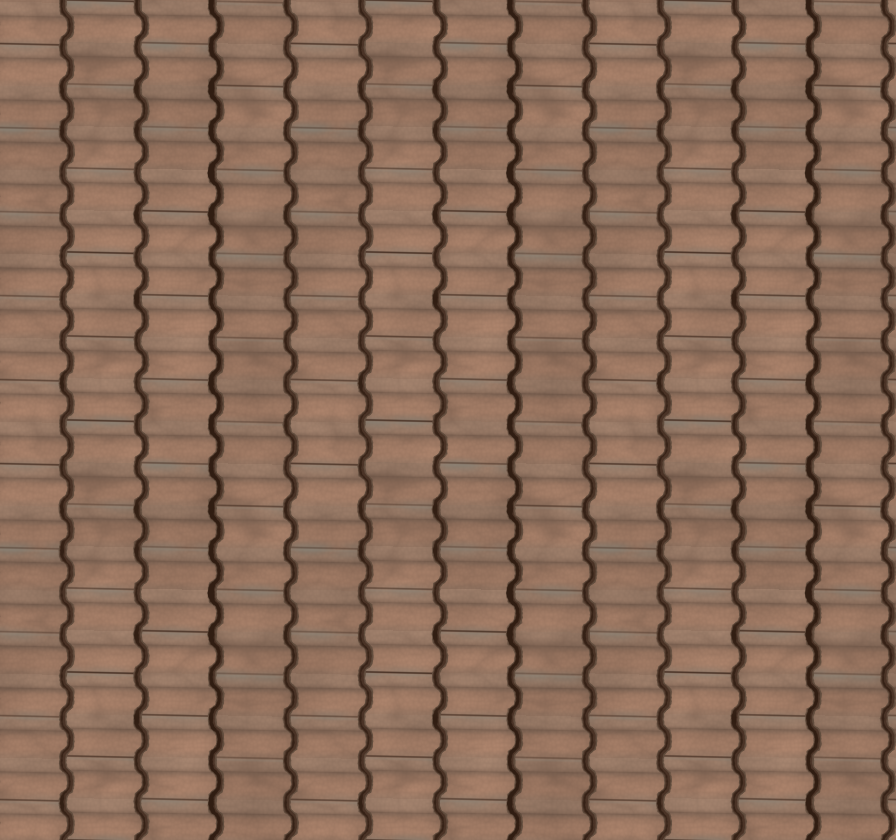
This texture is drawn by a WebGL 2 fragment shader. Its source:

```glsl
#version 300 es
precision highp float;
// Weathered clay roof: 12 tile columns, 10 staggered tiles high, two barrels each.
// A wavy shadow gap divides the columns; seams, stains and grain come from
// hashes, layered sines and cellular noise that wrap every 4 columns by 5 tiles.
uniform vec2 u_resolution;
out vec4 fragColor;

#define GRID vec2(12.0, 10.0)
#define WRAP vec2(4.0, 5.0)
#define GAP_X 0.895
#define GAP_HALF 0.050
#define WAVE_AMP 0.053
#define SEAM_Y 0.517
#define SEAM_HALF 0.008
#define CREASE 0.34
#define WEAR 1.0

const float TAU = 6.2832;
const vec3 CLAY = vec3(0.622, 0.474, 0.388);
const vec3 DUST = vec3(0.588, 0.470, 0.394);
const vec3 SHADE = vec3(0.45, 0.35, 0.29);
const vec3 LICHEN = vec3(0.51, 0.485, 0.44);
const vec3 RIM = vec3(0.38, 0.30, 0.24);
const vec3 GAP = vec3(0.29, 0.20, 0.15);
const vec3 CORE = vec3(0.19, 0.115, 0.07);

float hash(vec2 p) {
    return fract(sin(dot(p, vec2(127.1, 311.7))) * 4375.85);
}

// Distance to the nearest scattered point, wrapping at the given cell count
float cells(vec2 p, vec2 period) {
    vec2 base = floor(p);
    float nearest = 2.0;
    for (int j = -1; j <= 1; j++)
        for (int i = -1; i <= 1; i++) {
            vec2 cell = base + vec2(i, j);
            vec2 id = mod(cell, period);
            vec2 point = cell + vec2(hash(id), hash(id + 37.3));
            nearest = min(nearest, length(point - p));
        }
    return nearest;
}

// Slow wrapping drift of brightness from layered sines, about -1 to 1
float drift(vec2 p) {
    vec2 a = TAU * p / WRAP;
    float sum = sin(2.0 * a.x + a.y + 1.0) + sin(3.0 * a.x - 2.0 * a.y);
    sum += sin(a.x + 4.0 * a.y + 2.0) + sin(5.0 * a.x + 3.0 * a.y + 4.0);
    return sum * 0.35;
}

// Sideways swing of the gap: left in the valleys, right on the barrels
float wave(float y) {
    float c = cos(TAU * (2.0 * (y - SEAM_Y) - 0.08));
    return -WAVE_AMP * c * 1.2 / sqrt(0.44 + c * c);
}

// Clay shading across one barrel, r = 0 at the valley seam
vec3 barrel(float r) {
    vec3 color = mix(DUST, CLAY, smoothstep(CREASE, CREASE + 0.14, r));
    color = mix(color, DUST * 0.95, smoothstep(0.78, 1.0, r) * 0.7);
    float t = r - CREASE;
    float fall = t < 0.0 ? exp(t * 20.0) : exp(-t * 9.0);
    return mix(color, SHADE, 0.85 * fall);
}

void main() {
    vec2 uv = gl_FragCoord.xy / u_resolution;
    vec2 p = vec2(uv.x, 1.0 - uv.y) * GRID;
    vec2 px = GRID / u_resolution;

    // Column, tile and seam coordinates
    float across = p.x - GAP_X - wave(p.y);
    float column = mod(floor(across), WRAP.x);
    float x = fract(across);
    float stagger = 0.5 * (1.0 - mod(column, 2.0));
    float down = p.y - SEAM_Y + stagger + 0.5;
    down += (hash(vec2(column, 8.0)) - 0.5) * 0.02 - 0.02 * (x - 0.5);
    vec2 tile = vec2(column, mod(floor(down), WRAP.y));
    float seamY = fract(down) - 0.5;
    float tone = hash(tile + 3.7);
    float age = hash(tile + 11.3);

    // Wrapping noise: broad stains, streaks along the barrels, fine grain
    float stain = cells(p * vec2(1.5, 3.0), WRAP * vec2(1.5, 3.0));
    float streak = cells(p * vec2(3.0, 14.0), WRAP * vec2(3.0, 14.0));
    float grain = cells(p * 20.0, WRAP * 20.0);

    // Clay body with uneven firing
    vec3 color = barrel(fract(2.0 * down));
    color *= 1.0 + WEAR * (0.08 * (tone - 0.5) + 0.035 * drift(p));
    color *= 1.0 + WEAR * (0.05 * (0.5 - streak) + 0.05 * (0.5 - grain));
    color = mix(color, SHADE, WEAR * 0.42 * smoothstep(0.5, 0.95, stain));

    // Grey-green bloom in patches around the overlap of two tiles
    float bloom = exp(-pow((seamY - 0.02) / 0.075, 2.0));
    bloom *= smoothstep(0.6, 0.15, stain) * age;
    color = mix(color, LICHEN, WEAR * 0.75 * bloom);

    // Thin seam with a pale lip below it
    float lip = exp(-pow((seamY - 0.027) / 0.016, 2.0));
    color = mix(color, LICHEN * 1.08, 0.3 * lip);
    float seam = 1.0 - smoothstep(0.0, SEAM_HALF + px.y, abs(seamY));
    color = mix(color, GAP, seam * (0.35 + 0.6 * tone * tone));

    // Distance to the gap, corrected for its slope
    float d = fract(across + 0.5) - 0.5;
    float gapId = mod(floor(across + 0.5), WRAP.x);
    float e = 0.01;
    float slope = (wave(p.y + e) - wave(p.y - e)) / (2.0 * e) * 0.89;
    d /= sqrt(1.0 + slope * slope);
    color *= 1.0 - 0.10 * exp(-abs(d) * 14.0);

    // Gap: brown tile edge, shadow and a dark core with knots at the joints
    float joint = floor(2.0 * (p.y - SEAM_Y) + 0.5);
    float nearJoint = fract(2.0 * (p.y - SEAM_Y) + 0.42) - 0.5;
    float knot = hash(vec2(gapId, mod(joint, 2.0 * WRAP.y)) + 5.1);
    knot *= knot * exp(-pow(nearJoint / 0.2, 2.0));
    float depth = gapId == 2.0 ? 1.0 : 0.4 * hash(vec2(gapId, 21.0));
    float rough = (grain - 0.45) * 0.014;
    float halfWidth = GAP_HALF + 0.005 * depth + 0.009 * knot + rough;
    float soft = 0.003 + px.x * 0.5;
    float rim = 1.0 - smoothstep(halfWidth - soft, halfWidth + soft, abs(d));
    float inner = 1.0 - smoothstep(-soft, soft, abs(d + 0.004) - halfWidth * 0.68);
    float coreHalf = 0.009 + 0.013 * depth + 0.022 * knot + rough;
    float core = 1.0 - smoothstep(-soft, soft, abs(d + 0.014) - coreHalf);
    color = mix(color, RIM, rim);
    color = mix(color, GAP, inner);
    color = mix(color, CORE, core * (0.75 + 0.25 * max(depth, knot)));

    fragColor = vec4(color, 1.0);
}
```
